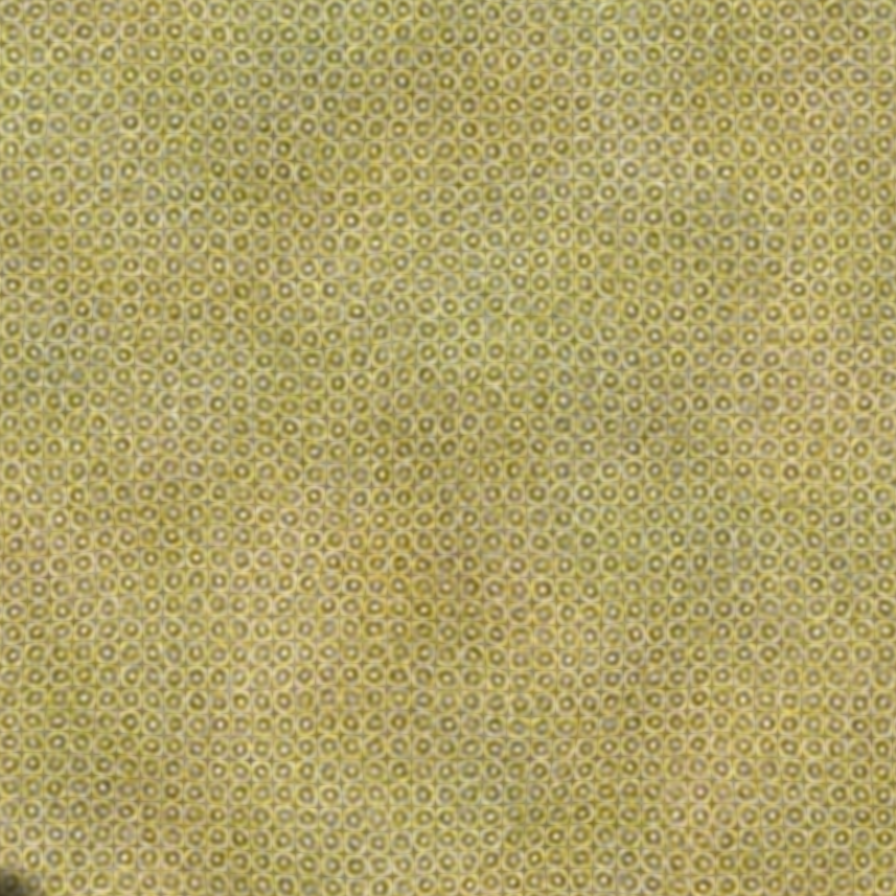
A WebGL 2 fragment shader for this texture:

```glsl
#version 300 es
precision highp float;
// Olive-gold surface of small rings with shared rims and bright centre dots, softly mottled.

uniform vec2 u_resolution;
out vec4 fragColor;

const float PI = 3.14159265;
const float CELLS = 39.0;        // rings across the canvas
const float RING_RADIUS = 0.46;  // in cell units

const vec3 BASE = vec3(0.686, 0.637, 0.408);
const vec3 WARM = vec3(0.030, -0.012, -0.015);
const vec3 TONE = vec3(1.0, 1.0, 0.95);

// Random unit gradient for a lattice point
vec2 gradientAt(vec2 cell) {
    vec3 p = fract(cell.xyx * vec3(0.1031, 0.1030, 0.0973));
    p += dot(p, p.yzx + 33.33);
    float angle = 2.0 * PI * fract((p.x + p.y) * p.z);
    return vec2(cos(angle), sin(angle));
}

float gradientNoise(vec2 p) {
    vec2 i = floor(p);
    vec2 f = p - i;
    vec2 w = f * f * f * (f * (f * 6.0 - 15.0) + 10.0);
    float a = dot(gradientAt(i), f);
    float b = dot(gradientAt(i + vec2(1.0, 0.0)), f - vec2(1.0, 0.0));
    float c = dot(gradientAt(i + vec2(0.0, 1.0)), f - vec2(0.0, 1.0));
    float d = dot(gradientAt(i + vec2(1.0)), f - vec2(1.0));
    return mix(mix(a, b, w.x), mix(c, d, w.x), w.y);
}

float fractalNoise(vec2 p, int octaves) {
    float sum = 0.0;
    float weight = 1.0;
    for (int i = 0; i < octaves; i++) {
        sum += weight * gradientNoise(p);
        p = p * 2.03 + 17.3;
        weight *= 0.55;
    }
    return sum;
}

vec2 warp(vec2 p, float amount) {
    return amount * vec2(gradientNoise(p + 40.0), gradientNoise(p + 90.0));
}

// Position in cell units, bent slightly so that the rows are not ruled
vec2 latticePoint(vec2 uv, float cells) {
    return uv * cells + warp(uv * 4.0, 0.5) + warp(uv * cells * 0.6, 0.12);
}

// Bright dot, dark band, bright rim, dark gap
float ringWave(float dist, float radius) {
    return cos(2.0 * PI * dist / radius) - 0.13;
}

// Smooth alternation between neighbouring cells
float checker(vec2 p) {
    return sin(PI * p.x) * sin(PI * p.y);
}

void main() {
    vec2 uv = gl_FragCoord.xy / u_resolution;

    // Ring pattern with uneven strength
    vec2 p = latticePoint(uv, CELLS);
    float dist = length(fract(p) - 0.5);
    float centre = smoothstep(0.25, 0.0, dist);
    float strength = 1.0 + 0.7 * gradientNoise(uv * 30.0 + 5.0) + 0.15 * checker(p);
    float tone = 0.078 * strength * (ringWave(dist, RING_RADIUS) + 0.35 * centre);

    // Fine grain and broad clouds
    tone += 0.13 * gradientNoise(uv * 120.0 + 11.0);
    tone += 0.08 * gradientNoise(uv * 75.0 + 53.0);
    tone += 0.065 * fractalNoise(uv * 5.0 + 3.0, 4);

    // Colour drift: warmer below, greener above
    float warmth = 0.7 * (0.5 - uv.y) + 0.8 * fractalNoise(uv * 4.0 + 60.0, 3)
                 + 1.2 * gradientNoise(uv * 80.0 + 25.0);
    float blueShift = 0.17 * gradientNoise(uv * 80.0 + 70.0)
                    + 0.05 * fractalNoise(uv * 8.0 + 31.0, 2)
                    + 0.04 * centre;

    vec3 color = BASE + TONE * tone + WARM * warmth;
    color.b += blueShift;

    // Worn dark corner at the lower left
    float corner = 1.0 - smoothstep(0.005, 0.045, length(uv * vec2(0.7, 1.0)));
    color *= 1.0 - 0.6 * corner;

    fragColor = vec4(clamp(color, 0.0, 1.0), 1.0);
}
```
